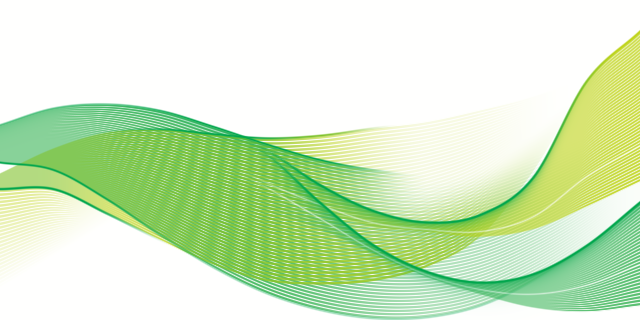
Write a Shadertoy shader that draws this background.

```glsl
// Flowing green and lime ribbons woven from fine lines on a white ground.

// Colours
const vec3 PAPER = vec3(1.0, 1.0, 0.995);
const vec3 EMERALD = vec3(0.0, 0.65, 0.30);
const vec3 GREEN = vec3(0.24, 0.71, 0.35);
const vec3 LEAF = vec3(0.50, 0.76, 0.17);
const vec3 LIME = vec3(0.75, 0.83, 0.10);

// Line work, in canvas heights
const float LINE_FILL = 0.68;
const float EDGE_WIDTH = 0.0036;
const float SHADE_DEPTH = 0.022;

// Spline control heights, evenly spaced from the left side to the right
const int KNOTS = 13;
const float[KNOTS] VEIL_TOP = float[KNOTS](
    .609, .661, .674, .654, .604, .549, .500, .469, .456, .479, .531, .596, .661);
const float[KNOTS] VEIL_LOW = float[KNOTS](
    .492, .469, .378, .266, .164, .083, .031, .005, .008, .044, .122, .229, .367);
const float[KNOTS] BODY_TOP = float[KNOTS](
    .458, .536, .586, .596, .581, .568, .576, .599, .620, .656, .698, .760, .844);
const float[KNOTS] BODY_LOW = float[KNOTS](
    .409, .409, .333, .250, .172, .120, .109, .120, .164, .260, .466, .740, .900);
const float[KNOTS] WING_TOP = float[KNOTS](
    .609, .661, .674, .654, .604, .531, .422, .341, .305, .328, .445, .745, .901);
const float[KNOTS] WING_LOW = float[KNOTS](
    .560, .600, .610, .560, .479, .396, .341, .292, .276, .260, .284, .354, .432);
const float[KNOTS] TAIL_TOP = float[KNOTS](
    .609, .661, .674, .654, .604, .518, .367, .234, .151, .117, .143, .232, .367);
const float[KNOTS] TAIL_LOW = float[KNOTS](
    .560, .600, .610, .540, .427, .344, .284, .208, .135, .081, .039, .026, .044);

// Catmull-Rom height at x in 0..2
float curve(float[KNOTS] k, float x) {
    float s = clamp(x * 0.5, 0.0, 0.9999) * float(KNOTS - 1);
    int i = int(s);
    float f = fract(s);
    float b = k[i], c = k[i + 1];
    float a = i > 0 ? k[i - 1] : 2.0 * b - c;
    float d = i < KNOTS - 2 ? k[i + 2] : 2.0 * c - b;
    return b + 0.5 * f * (c - a + f * (2.0 * a - 5.0 * b + 4.0 * c - d
        + f * (3.0 * (b - c) + d - a)));
}

// x: depth from the top edge (0..1), y: coverage by the ribbon's lines
vec2 ribbon(float y, float top, float low, float lines) {
    float px = 1.0 / iResolution.y;
    float depth = (top - y) / max(top - low, 0.002);
    float phase = depth * lines;
    float blur = max(fwidth(phase), 0.001);
    float d = abs(fract(phase) - 0.5);
    float ink = 1.0 - smoothstep(-0.6, 0.6, (d - 0.5 * LINE_FILL) / blur);
    ink = mix(ink, LINE_FILL, smoothstep(0.4, 0.8, blur));
    float inside = smoothstep(-px, px, top - y) * smoothstep(-px, px, y - low);
    return vec2(clamp(depth, 0.0, 1.0), ink * inside);
}

// Soft stroke along the zero of a height difference
float stroke(float gap, float width) {
    float px = 1.0 / iResolution.y;
    float slope = length(vec2(dFdx(gap), dFdy(gap))) / px;
    float dist = abs(gap) / max(slope, 0.001);
    return 1.0 - smoothstep(width - px, width + px, dist);
}

// Shade just beneath an edge
float shade(float gap) {
    return gap > 0.0 ? exp(-gap / SHADE_DEPTH) : 0.0;
}

void mainImage(out vec4 fragColor, in vec2 fragCoord) {
    vec2 uv = fragCoord / iResolution.xy;
    float x = 2.0 * uv.x, y = uv.y;
    float veilTop = curve(VEIL_TOP, x), veilLow = curve(VEIL_LOW, x);
    float bodyTop = curve(BODY_TOP, x), bodyLow = curve(BODY_LOW, x);
    float wingTop = curve(WING_TOP, x), wingLow = curve(WING_LOW, x);
    float tailTop = curve(TAIL_TOP, x), tailLow = curve(TAIL_LOW, x);
    vec3 col = PAPER;

    // Pale lime haze at the lower left
    vec2 haze = ribbon(y, bodyLow, 0.10 + 0.6 * x, 27.0);
    col = mix(col, LIME, haze.y * 0.5 * (1.0 - haze.x) * (1.0 - smoothstep(0.05, 0.4, x)));

    // Green veil, thinning to the right
    vec2 veil = ribbon(y, veilTop, veilLow, 44.0);
    float veilFade = 0.9 - 0.5 * smoothstep(0.8, 1.4, x);
    veilFade *= 1.0 - 0.9 * smoothstep(1.55, 2.0, x);
    veilFade *= mix(1.0, smoothstep(0.0, 0.5, veil.x), smoothstep(1.05, 1.35, x));
    col = mix(col, GREEN, veil.y * veilFade);

    // Lime body, its upper right dissolving
    vec2 body = ribbon(y, bodyTop, bodyLow, 42.0);
    float bodyFade = mix(0.88, 0.12 + 0.75 * smoothstep(0.45, 0.95, body.x),
        smoothstep(0.75, 1.35, x)) * (1.0 - smoothstep(1.4, 1.8, x));
    float sunny = smoothstep(0.7, 1.1, x) * (1.0 - 0.6 * body.x);
    sunny = max(sunny, smoothstep(0.0, 0.01, veilLow - y) * smoothstep(0.1, 0.4, x)
        * (1.0 - smoothstep(0.55, 0.65, x)));
    col = mix(col, mix(LEAF, LIME, sunny), body.y * bodyFade);

    // Rising lime wing and lower green tail
    vec2 wing = ribbon(y, wingTop, wingLow, 46.0);
    float entry = smoothstep(0.75, 1.25, x);
    col = mix(col, mix(LEAF, LIME, smoothstep(0.9, 1.5, x)), wing.y * entry * 0.9);
    vec2 tail = ribbon(y, tailTop, tailLow, 30.0);
    col = mix(col, GREEN, tail.y * entry * 0.85);

    // Pale threads through wing and tail
    float thread = max(stroke(y - mix(wingTop, wingLow, 0.76), 0.002),
        stroke(y - mix(tailTop, tailLow, 0.6), 0.002));
    col = mix(col, PAPER, 0.65 * thread * smoothstep(0.72, 0.95, x));

    // Dark folded edges
    float start = smoothstep(0.76, 1.0, x);
    float tip = smoothstep(1.62, 1.95, x);
    vec3 wingInk = mix(EMERALD, LIME, tip);
    col = mix(col, wingInk, 0.65 * start * (1.0 - tip) * shade(wingTop - y));
    col = mix(col, wingInk, start * stroke(y - wingTop, EDGE_WIDTH));
    col = mix(col, EMERALD, 0.65 * start * shade(tailTop - y));
    col = mix(col, EMERALD, start * stroke(y - tailTop, EDGE_WIDTH));
    float veilEdge = mix(0.55, 1.0, smoothstep(0.3, 0.65, x)) * (1.0 - smoothstep(1.0, 1.28, x));
    col = mix(col, EMERALD, veilEdge * max(stroke(y - veilTop, 0.003), 0.45 * shade(veilTop - y)));
    float lowEdge = 1.0 - 0.65 * smoothstep(0.25, 0.6, x);
    lowEdge *= 1.0 - smoothstep(1.5, 1.75, x);
    col = mix(col, EMERALD, lowEdge * stroke(y - veilLow, 0.003));
    float bodyEdge = smoothstep(0.3, 0.6, x) * (1.0 - smoothstep(1.0, 1.25, x));
    col = mix(col, mix(EMERALD, LEAF, smoothstep(0.75, 1.0, x)), bodyEdge * stroke(y - bodyTop, 0.003));
    float rim = 1.0 - smoothstep(0.25, 0.55, x);
    col = mix(col, EMERALD, rim * stroke(y - bodyLow, EDGE_WIDTH));

    fragColor = vec4(col, 1.0);
}
```
